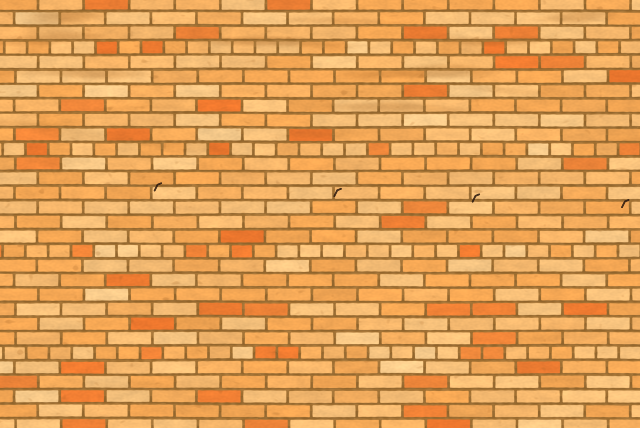
This texture is drawn by a Shadertoy shader. Its source:

```glsl
const float BRICKS_ACROSS = 14.04;
const float COURSES = 29.43;
const vec2 WALL_SHIFT = vec2(0.174, 0.33);   // in bricks and courses
const float HEADER_EVERY = 7.0;              // one course of half bricks in each seven
const float HEADER_FIRST = 5.0;
const float BRICK_ASPECT = 3.14;
const float JOINT_HALF = 0.092;              // in course heights
const float EDGE_SOFT = 0.05;
const float CORNER = 0.07;
const float ORANGE_SHARE = 0.11;
const float NAILS = 4.0;

const vec3 AMBER = vec3(0.96, 0.655, 0.33);
const vec3 PALE = vec3(0.975, 0.765, 0.49);
const vec3 ORANGE = vec3(0.94, 0.47, 0.18);
const vec3 MORTAR = vec3(0.59, 0.41, 0.18);
const vec3 MORTAR_LIGHT = vec3(0.70, 0.51, 0.27);
const vec3 SOOT = vec3(0.60, 0.36, 0.13);
const vec3 IRON = vec3(0.16, 0.09, 0.05);

float hash(vec2 p) {
    vec3 q = fract(p.xyx * vec3(0.1031, 0.1030, 0.0973));
    q += dot(q, q.yzx + 33.33);
    return fract((q.x + q.y) * q.z);
}

vec2 gradientAt(vec2 cell) {
    float angle = 6.2832 * hash(cell + 71.0);
    return vec2(cos(angle), sin(angle));
}

// Gradient noise, roughly -0.7 to 0.7
float noise(vec2 p) {
    vec2 i = floor(p), f = fract(p);
    vec2 w = f * f * f * (f * (f * 6.0 - 15.0) + 10.0);
    vec2 e = vec2(1.0, 0.0);
    float a = dot(gradientAt(i), f);
    float b = dot(gradientAt(i + e.xy), f - e.xy);
    float c = dot(gradientAt(i + e.yx), f - e.yx);
    float d = dot(gradientAt(i + e.xx), f - e.xx);
    return mix(mix(a, b, w.x), mix(c, d, w.x), w.y);
}

float roundBox(vec2 p, vec2 halfSize, float radius) {
    vec2 q = abs(p) - halfSize + radius;
    return length(max(q, 0.0)) + min(max(q.x, q.y), 0.0) - radius;
}

float segment(vec2 p, vec2 a, vec2 b) {
    vec2 pa = p - a, ba = b - a;
    return length(pa - ba * clamp(dot(pa, ba) / dot(ba, ba), 0.0, 1.0));
}

vec3 brickColor(vec2 id) {
    float tone = hash(id + 13.0), kiln = hash(id + 47.0), shade = hash(id + 89.0);
    vec3 color = mix(AMBER, PALE, smoothstep(0.15, 0.85, tone));
    color = mix(color, vec3(0.98, 0.82, 0.58), 0.7 * smoothstep(0.88, 1.0, tone));
    color = mix(color, mix(ORANGE, AMBER, 0.4 * tone), step(kiln, ORANGE_SHARE));
    return color * (0.97 + 0.06 * shade);
}

void mainImage(out vec4 fragColor, in vec2 fragCoord) {
    vec2 uv = fragCoord / iResolution.xy;
    vec2 wall = uv * vec2(BRICKS_ACROSS, COURSES) + WALL_SHIFT;
    vec2 grain = wall * vec2(BRICK_ASPECT, 1.0);     // square units, one course high
    float pixel = COURSES / iResolution.y;
    float soft = max(EDGE_SOFT, 0.6 * pixel);

    // Courses: running bond, broken by header courses
    wall.y += 0.05 * noise(vec2(uv.x * 5.0, wall.y * 0.3));
    float course = floor(wall.y);
    bool header = mod(course, HEADER_EVERY) == HEADER_FIRST;
    float split = header ? 2.0 : 1.0;
    float bond = header ? 0.25 : 0.5 * (1.0 - mod(course, 2.0));
    float along = (wall.x + bond + 0.04 * (hash(vec2(course, 5.0)) - 0.5)) * split;
    vec2 id = vec2(floor(along), course);

    // Brick outline
    vec2 size = vec2(BRICK_ASPECT / split, 1.0);
    vec2 local = (vec2(fract(along), fract(wall.y)) - 0.5) * size;
    local.y += 0.03 * (hash(id + 3.0) - 0.5);
    float edge = roundBox(local, 0.5 * size - JOINT_HALF, CORNER);
    edge += 0.025 * noise(grain * 3.0);
    float brickMask = 1.0 - smoothstep(-soft, soft, edge);

    // Brick face: mottling, fine grain and a few stains
    vec3 brick = brickColor(id);
    float mottle = noise(grain * vec2(0.9, 2.2) + 17.0 * hash(id));
    brick *= 1.0 + 0.06 * mottle + 0.04 * noise(grain * vec2(4.0, 7.0));
    float stain = smoothstep(0.38, 0.6, noise(grain * vec2(1.3, 1.9) + 40.0));
    brick = mix(brick, SOOT, 0.22 * stain);

    // Soot streaks, strongest high on the wall
    float streak = smoothstep(0.1, 0.55, noise(uv * vec2(5.0, 26.0) + 8.0));
    float height = smoothstep(0.55, 0.85, uv.y);
    brick = mix(brick, SOOT, streak * (0.06 + 0.28 * height));

    // Mortar, shaded below each brick
    float mortarTone = smoothstep(-0.4, 0.6, noise(grain * 2.5 + 90.0));
    vec3 mortar = mix(MORTAR, MORTAR_LIGHT, 0.5 * mortarTone);
    mortar *= local.y > 0.0 ? 1.04 : 0.96;
    vec3 color = mix(mortar, brick, brickMask);

    // Small bent nails along the middle of the wall
    for (float i = 0.0; i < NAILS; i++) {
        float jitter = hash(vec2(i, 31.0)) - 0.5;
        vec2 spot = vec2(0.27 + 0.236 * i + 0.05 * jitter, 0.565 - 0.013 * i);
        vec2 q = (uv - spot) * vec2(BRICKS_ACROSS * BRICK_ASPECT, COURSES);
        float d = min(segment(q, vec2(-0.15, -0.3), vec2(0.05, 0.1)),
                      segment(q, vec2(0.05, 0.1), vec2(0.3, 0.2)));
        color = mix(color, IRON, 0.85 * (1.0 - smoothstep(0.03, 0.03 + pixel, d)));
    }

    fragColor = vec4(clamp(color, 0.0, 1.0), 1.0);
}
```
